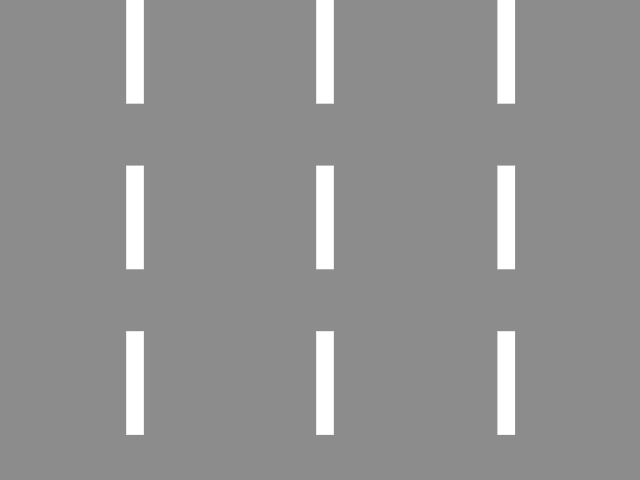
A Shadertoy shader for this pattern:

```glsl
float boxDistance(vec2 p, vec2 halfSize, float radius) {
    vec2 q = abs(p) - halfSize + radius;
    return length(max(q, 0.0)) + min(max(q.x, q.y), 0.0) - radius;
}

float coverage(float dist, float pixel) {
    return clamp(0.5 - dist / pixel, 0.0, 1.0);
}

void mainImage(out vec4 fragColor, in vec2 fragCoord) {
    float pixel = 1.0 / iResolution.y;
    vec2 p = fragCoord * pixel;
    vec2 canvas = iResolution.xy * pixel;
    vec3 asphalt = vec3(0.55);
    vec3 paint = vec3(1.0);

    // Dashes repeat evenly down each lane line
    float dashY = p.y - 0.202;
    dashY -= 0.345 * round(dashY / 0.345);

    // Three lane lines, the last gap slightly narrower
    float dashes = 1e3;
    for (int i = 0; i < 3; i++) {
        float lane = float(i);
        float laneX = 0.2813 + 0.3958 * lane - 0.0091 * lane * (lane - 1.0);
        dashes = min(dashes, boxDistance(vec2(p.x - laneX, dashY), vec2(0.0184, 0.108), 0.0));
    }

    // Road surface with faintly rounded corners
    float road = boxDistance(p - 0.5 * canvas, 0.5 * canvas + 0.5 * pixel, 0.004);
    vec3 color = mix(paint, asphalt, coverage(road, pixel));
    color = mix(color, paint, coverage(dashes, pixel));
    fragColor = vec4(color, 1.0);
}
```
